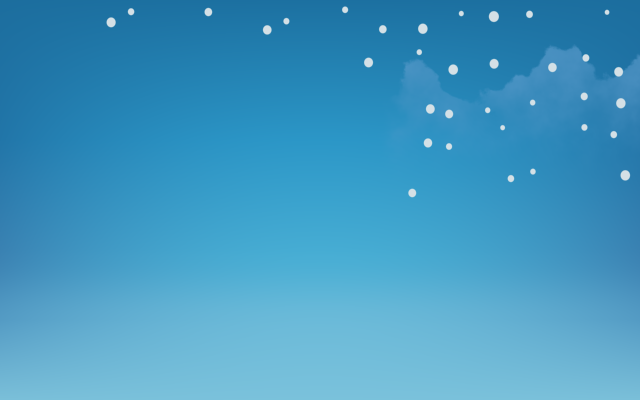
A Shadertoy shader for this background:

```glsl
// A blue winter sky: two vertical colour ramps blended from the centre to the
// sides, a faint noise-edged cloud at upper right, and pale snow dots placed
// by a jittered grid. Lengths are in canvas heights.

float hash(vec2 p) {
    vec3 q = fract(vec3(p.xyx) * 0.1031);
    q += dot(q, q.yzx + 33.33);
    return fract((q.x + q.y) * q.z);
}

float valueNoise(vec2 p) {
    vec2 cell = floor(p);
    vec2 f = fract(p);
    f = f * f * (3.0 - 2.0 * f);
    float low = mix(hash(cell), hash(cell + vec2(1, 0)), f.x);
    float high = mix(hash(cell + vec2(0, 1)), hash(cell + vec2(1, 1)), f.x);
    return mix(low, high, f.y);
}

float fbm(vec2 p) {
    float sum = 0.0;
    float amplitude = 0.5;
    for (int i = 0; i < 5; i++) {
        sum += amplitude * valueNoise(p);
        p = mat2(1.6, 1.2, -1.2, 1.6) * p + 7.3;
        amplitude *= 0.5;
    }
    return sum;
}

float bump(float x, float centre, float width) {
    float d = (x - centre) / width;
    return exp(-d * d);
}

// Blends five colours upward through shared height stops.
vec3 ramp(float y, vec3 ground, vec3 haze, vec3 low, vec3 middle, vec3 top) {
    vec3 colour = mix(ground, haze, clamp(y / 0.20, 0.0, 1.0));
    colour = mix(colour, low, smoothstep(0.18, 0.38, y));
    colour = mix(colour, middle, clamp((y - 0.36) / 0.29, 0.0, 1.0));
    return mix(colour, top, clamp((y - 0.65) / 0.35, 0.0, 1.0));
}

vec3 skyColour(vec2 uv) {
    vec3 centre = ramp(uv.y, vec3(0.48, 0.76, 0.86), vec3(0.42, 0.73, 0.85),
                       vec3(0.28, 0.68, 0.83), vec3(0.17, 0.59, 0.78),
                       vec3(0.11, 0.44, 0.63));
    vec3 side = ramp(uv.y, vec3(0.48, 0.75, 0.85), vec3(0.33, 0.61, 0.77),
                     vec3(0.23, 0.51, 0.70), vec3(0.13, 0.46, 0.66),
                     vec3(0.11, 0.43, 0.62));
    float offset = abs(2.0 * uv.x - 1.0);
    return mix(centre, side, offset * offset);
}

// Opacity of a cloud with a crisp ragged top and a dissolving base.
float cloudCover(vec2 p) {
    float coarse = fbm(p * 14.0);
    float fine = fbm(p * 30.0 + 4.0);
    float ragged = (coarse - 0.5) * 0.12 + (fine - 0.5) * 0.05;
    float top = 0.775 + 0.085 * bump(p.x, 1.05, 0.05)
              + 0.11 * bump(p.x, 1.42, 0.10) + 0.08 * bump(p.x, 1.60, 0.05);
    float body = smoothstep(0.0, 0.018, top - p.y + ragged);
    float leftEdge = smoothstep(0.93, 1.02, p.x + ragged);
    float fade = smoothstep(0.55, 0.88, p.y + ragged);
    return body * leftEdge * fade * (0.45 + 0.65 * coarse);
}

// Coverage of snow dots: a top strip, reaching deeper on the right.
float snow(vec2 p, float cellSize, float blur) {
    vec2 cell = floor(p / cellSize);
    vec2 middle = (cell + 0.5) * cellSize;
    vec2 jitter = vec2(hash(cell + 17.0), hash(cell + 53.0)) - 0.5;
    float radius = mix(0.006, 0.0135, hash(cell + 91.0));
    float lowest = mix(0.90, 0.54, smoothstep(0.88, 1.05, middle.x));
    float present = step(lowest, middle.y) * step(0.2, middle.x)
                  * step(hash(cell + 5.0), 0.78);
    vec2 toDot = p - middle - jitter * cellSize * 0.7;
    float d = length(toDot * vec2(1.05, 0.97)) - radius;
    return present * (1.0 - smoothstep(-blur, blur, d));
}

void mainImage(out vec4 fragColor, in vec2 fragCoord) {
    const vec3 cloudColour = vec3(0.36, 0.61, 0.80);
    const vec3 snowColour = vec3(0.83, 0.88, 0.90);
    vec2 uv = fragCoord / iResolution.xy;
    vec2 p = fragCoord / iResolution.y;

    vec3 colour = skyColour(uv);
    colour = mix(colour, cloudColour, 0.75 * cloudCover(p));
    colour = mix(colour, snowColour, snow(p, 0.1, 0.8 / iResolution.y));
    fragColor = vec4(colour, 1.0);
}
```
